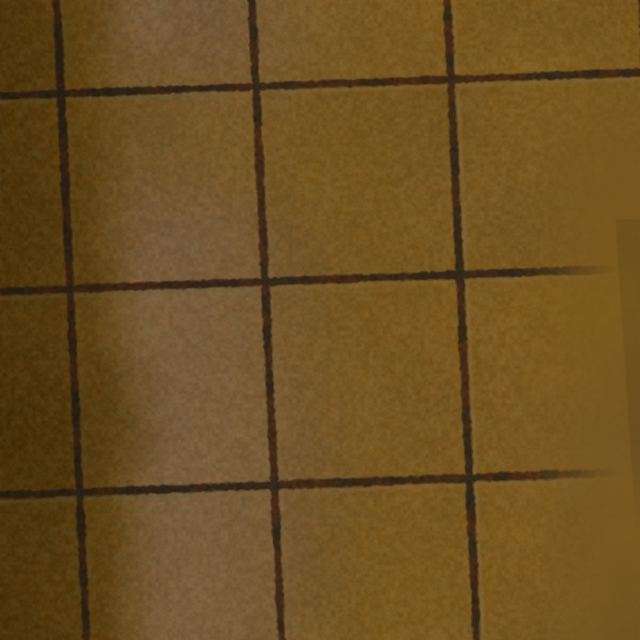
Give the GLSL for this texture, as a three.js fragment shader.

```glsl
// Worn ochre wall tiles with slanted dark grout, a soft sheen and left-hand shade.
#define TILE_SIZE vec2(0.305, 0.312)
#define GRID_ORIGIN vec2(0.135, 0.226)
#define GRID_SLANT vec2(0.0465, -0.037)
#define GROUT_HALF 0.0062
#define EDGE_SOFTNESS 0.0028
#define GRAIN_SCALE 150.0
#define GRAIN_AMOUNT 0.075
#define OCHRE vec3(0.465, 0.340, 0.115)
#define SHADE vec3(0.285, 0.195, 0.040)
#define SHEEN vec3(0.455, 0.350, 0.230)
#define GROUT_RED vec3(0.245, 0.140, 0.075)
#define GROUT_GREY vec3(0.175, 0.135, 0.085)

varying vec2 vUv;

float hash(vec2 p) {
  vec3 q = fract(vec3(p.xyx) * 0.1031);
  q += dot(q, q.yzx + 33.33);
  return fract((q.x + q.y) * q.z);
}

float noise(vec2 p) {
  vec2 i = floor(p);
  vec2 f = fract(p);
  f = f * f * (3.0 - 2.0 * f);
  return mix(mix(hash(i), hash(i + vec2(1.0, 0.0)), f.x),
             mix(hash(i + vec2(0.0, 1.0)), hash(i + 1.0), f.x), f.y);
}

float fbm(vec2 p) {
  float sum = 0.0;
  float weight = 0.5;
  for (int i = 0; i < 4; i++) {
    sum += weight * noise(p);
    p = p * 2.03 + 17.0;
    weight *= 0.5;
  }
  return sum / 0.9375;
}

// Slanted grid, with rows slightly stretched toward the bottom
vec2 tileCoords(vec2 p) {
  vec2 g = (p + GRID_SLANT * p.yx - GRID_ORIGIN) / TILE_SIZE;
  g.y -= 0.02 * g.y * (2.0 - g.y);
  return g;
}

float band(float d, float center, float width) {
  float t = (d - center) / width;
  return exp(-t * t);
}

vec3 tileColor(vec2 p, vec2 tile) {
  float across = p.x + GRID_SLANT.x * (p.y - 0.5);
  float cloud = fbm(p * 6.0 + 3.0) - 0.5;

  // Shade on the left, ochre on the right
  vec3 color = mix(SHADE, OCHRE, smoothstep(-0.04, 0.43, across + 0.05 * cloud));

  // Vertical sheen, dimmed where the upper row starts
  float sheen = smoothstep(0.13, 0.26, across + 0.06 * cloud)
              * (1.0 - smoothstep(0.29, 0.62, across));
  sheen *= 1.0 - 0.6 * smoothstep(0.18, 0.02, abs(p.y - 0.80 + 0.15 * (across - 0.25)));
  color = mix(color, SHEEN, 0.95 * sheen);

  // Tint per tile and broad mottling
  color *= 1.0 + 0.05 * (hash(tile + 40.0) - 0.5) + 0.15 * cloud;
  color.b += 0.035 * (fbm(p * 4.0 + 21.0) - 0.4) * smoothstep(0.2, 0.5, p.x);
  return color;
}

void main() {
  vec2 p = vUv;
  vec2 grid = tileCoords(p);
  vec2 d = (fract(grid + 0.5) - 0.5) * TILE_SIZE;
  vec3 color = tileColor(p, floor(grid));

  // Rubbed-out area on the right, below the upper grout row
  float rubbed = smoothstep(0.79, 0.99, p.x) * (1.0 - smoothstep(0.66, 0.74, p.y));

  // Fine grain, smoother on the rubbed side
  float grain = 0.6 * noise(p * GRAIN_SCALE) + 0.4 * noise(p * GRAIN_SCALE * 1.9 + 9.0) - 0.5;
  float warmth = noise(p * GRAIN_SCALE * 0.7 + 50.0) - 0.5;
  float grainKept = 1.0 - 0.85 * smoothstep(0.78, 0.96, p.x) * (1.0 - smoothstep(0.7, 0.95, p.y));
  color += GRAIN_AMOUNT * grainKept * (grain + 0.3 * warmth * vec3(1.0, 0.0, -0.6));

  // Dull patch at the right border
  float patchEdge = 0.961 + 0.065 * (0.66 - p.y);
  float dull = smoothstep(-0.002, 0.003, p.x - patchEdge)
             * (1.0 - smoothstep(0.655, 0.660, p.y)) * smoothstep(0.15, 0.3, p.y);
  color *= 1.0 - 0.09 * dull;

  // Pale rims right of and below the grout
  float worn = 0.5 + 0.5 * noise(p * 35.0);
  float rimV = band(d.x, 0.0105, 0.0032) * mix(0.25, 0.85, smoothstep(0.35, 0.8, p.x));
  float rimH = band(d.y, -0.0105, 0.0035) * 0.55 * (1.0 - rubbed);
  vec3 rimTint = mix(vec3(0.33, 0.34, 0.22), vec3(0.50, 0.41, 0.27), smoothstep(0.1, 0.6, p.x));
  color = mix(color, rimTint, 0.8 * worn * max(rimV, rimH));

  // Grout lines with rough edges
  float rough = 0.0028 * (noise(p * 170.0 + 7.0) - 0.5) + 0.002 * (noise(p * 28.0) - 0.5);
  vec2 lines = 1.0 - smoothstep(vec2(GROUT_HALF - EDGE_SOFTNESS),
                                vec2(GROUT_HALF + EDGE_SOFTNESS), abs(d) + rough);
  lines.y *= 1.0 - rubbed;
  float crossing = lines.x * lines.y;
  float greyness = clamp(smoothstep(0.25, 0.75, noise(p * 42.0 + 5.0)) + crossing, 0.0, 1.0);
  vec3 grout = mix(GROUT_RED, GROUT_GREY, greyness);
  grout *= mix(0.8, 1.05, smoothstep(0.0, 0.5, p.x)) * (1.0 + 0.4 * grain);
  color = mix(color, grout, 0.94 * max(lines.x, lines.y));

  gl_FragColor = vec4(clamp(color, 0.0, 1.0), 1.0);
}
```
